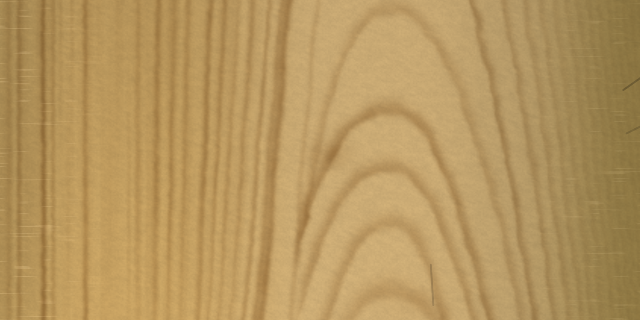
This texture is drawn by a WebGL 1 fragment shader. Its source:

```glsl
precision highp float;
// A planed softwood board: straight leaning grain on the left, nested arches
// of growth rings in the middle and fine grain fading into shade on the right.
// Lines are soft ridges around seams and parabolas, roughened by value noise.
uniform vec2 u_resolution;

#define BOARD vec2(768.0, 384.0)
#define ARCH_AXIS 472.0
#define LEAN 34.0
#define SEAM_WIDTH 3.6
#define RING_WIDTH 9.0
#define RING_RAGGED 9.0
#define FIBRE_CONTRAST 0.075
#define SCRATCH_GLOW 0.07
#define STAIN vec3(0.20, 0.27, 0.37)

float hash(vec2 p) {
  vec3 q = fract(p.xyx * vec3(0.1031, 0.1030, 0.0973));
  q += dot(q, q.yzx + 33.33);
  return fract((q.x + q.y) * q.z);
}

float noise(vec2 p) {
  vec2 i = floor(p), f = fract(p);
  f = f * f * (3.0 - 2.0 * f);
  return mix(mix(hash(i), hash(i + vec2(1, 0)), f.x),
             mix(hash(i + vec2(0, 1)), hash(i + vec2(1, 1)), f.x), f.y);
}

float fbm(vec2 p) {
  float sum = 0.0, amp = 0.5;
  for (int i = 0; i < 4; i++) {
    sum += amp * noise(p);
    p = p * 2.03 + 17.1;
    amp *= 0.5;
  }
  return sum;
}

// Four straight grain lines at once
float seams(float x, vec4 centre, vec4 strength) {
  vec4 d = (x - centre) / SEAM_WIDTH;
  return dot(exp(-d * d), strength);
}

// Arched ring: crisp inside, diffuse outside; spread is (left, right)
float ring(vec2 p, float apex, vec2 spread, float width) {
  float dx = p.x - ARCH_AXIS;
  float s = dx < 0.0 ? spread.x : spread.y;
  float e = dx < 0.0 ? 2.5 : 2.0;
  float u = abs(dx) / s + 0.001;
  float slope = e * pow(u, e - 1.0) / s;
  float d = (p.y - apex - pow(u, e)) / sqrt(1.0 + slope * slope);
  float w = width * (0.5 + 0.5 / (1.0 + slope)) * (d > 0.0 ? 0.75 : 1.35);
  return exp(-d * d / (w * w));
}

float stroke(vec2 p, vec2 a, vec2 b, float width) {
  vec2 v = b - a;
  float t = clamp(dot(p - a, v) / dot(v, v), 0.0, 1.0);
  return 1.0 - smoothstep(0.3 * width, width, length(p - a - v * t));
}

float blob(vec2 p, vec2 centre, vec2 size) {
  vec2 d = (p - centre) / size;
  return exp(-dot(d, d));
}

// Broad tone across the board
vec3 baseTone(vec2 p) {
  vec3 c = mix(vec3(0.67, 0.55, 0.33), vec3(0.745, 0.605, 0.365), smoothstep(0.0, 110.0, p.x));
  c = mix(c, vec3(0.795, 0.67, 0.455), smoothstep(190.0, 400.0, p.x));
  c = mix(c, vec3(0.72, 0.61, 0.41), smoothstep(490.0, 640.0, p.x));
  c = mix(c, vec3(0.57, 0.485, 0.275), smoothstep(610.0, 768.0, p.x));
  float low = p.y / BOARD.y;
  float left = 1.0 - smoothstep(150.0, 420.0, p.x);
  return c * (0.98 + 0.04 * low + left * (0.07 * low - 0.03));
}

float straightGrain(vec2 p) {
  float lean = smoothstep(100.0, 335.0, p.x);
  float x = p.x + LEAN * lean * lean * (p.y / BOARD.y - 0.5);
  x += (noise(p * vec2(0.02, 0.018)) - 0.5) * 5.0 * lean;
  x += (noise(p * vec2(0.08, 0.12)) - 0.5) * 1.6;
  float fade = mix(1.0, 0.55, smoothstep(170.0, 384.0, p.y));
  float g = seams(x, vec4(10, 23, 52, 103), vec4(0.4, 0.5, 0.85, 0.6));
  g += fade * seams(x, vec4(165, 187, 205, 221), vec4(0.35, 0.7, 0.45, 0.4));
  g += fade * seams(x, vec4(245, 260, 274, 290), vec4(0.7, 0.5, 0.4, 0.5));
  g += seams(x, vec4(308, 322, 64, 364), vec4(0.5, 0.4, 0.25, 0.28));
  float main = (x - 330.0) / (x < 330.0 ? 6.5 : 5.0);
  g += 0.9 * exp(-main * main);
  float fine = noise(vec2(x * 0.22, p.y * 0.004)) - 0.5;
  return g + 0.25 * fine * (1.0 - smoothstep(310.0, 345.0, p.x));
}

float archGrain(vec2 p) {
  vec2 q = p + RING_RAGGED * (vec2(fbm(p * 0.045), fbm(p * 0.045 + 71.0)) - 0.47);
  float g = 0.42 * ring(q, 12.0, vec2(11.7, 8.0), RING_WIDTH);
  g += 0.72 * ring(q, 132.0, vec2(15.0, 7.2), RING_WIDTH);
  g += 0.56 * ring(q, 201.0, vec2(14.5, 7.0), RING_WIDTH);
  g += 0.52 * ring(q, 268.0, vec2(12.0, 5.6), RING_WIDTH * 1.1);
  g += 0.45 * ring(q, 348.0, vec2(12.5, 8.5), RING_WIDTH * 1.4);
  g += 0.38 * blob(q, vec2(398, 187), vec2(22, 17)) + 0.12 * blob(q, vec2(488, 372), vec2(35, 18));
  // Outer rings crowd together toward the right edge
  float outer = 0.0;
  for (int i = 0; i < 16; i++) {
    float n = float(i);
    outer += (0.2 + 0.45 * exp(-0.6 * n)) * ring(q, -165.0 - 170.0 * pow(n + 0.0001, 0.85), vec2(15.0, 7.2), 7.5);
  }
  g += outer * smoothstep(500.0, 550.0, p.x);
  return g * smoothstep(345.0, 370.0, p.x);
}

void main() {
  vec2 p = gl_FragCoord.xy / u_resolution * BOARD;
  p.y = BOARD.y - p.y;
  float grain = straightGrain(p) + archGrain(p);
  grain *= 0.82 + 0.36 * noise(p * vec2(0.07, 0.05));
  vec3 col = baseTone(p) * (1.0 - STAIN * min(grain, 1.15));
  // Fibres and slanted mottling
  float fibre = fbm(vec2(p.x + 0.5 * p.y, p.y - 0.4 * p.x) * vec2(0.10, 0.24)) - 0.47;
  col *= 1.0 + FIBRE_CONTRAST * (fibre + 0.5 * (noise(p * 0.55) - 0.5));
  // Saw scratches near both edges
  float edge = 1.0 - smoothstep(20.0, 150.0, p.x) + 0.6 * smoothstep(620.0, 720.0, p.x);
  col += SCRATCH_GLOW * edge * smoothstep(0.76, 0.98, noise(p * vec2(0.035, 0.5)));
  // Small cracks
  float crack = 0.7 * stroke(p, vec2(517, 318), vec2(520, 366), 1.8);
  crack += stroke(p, vec2(748, 108), vec2(768, 94), 1.8) + 0.7 * stroke(p, vec2(752, 160), vec2(768, 152), 1.8);
  col *= 1.0 - 0.22 * crack;
  gl_FragColor = vec4(col, 1.0);
}
```
